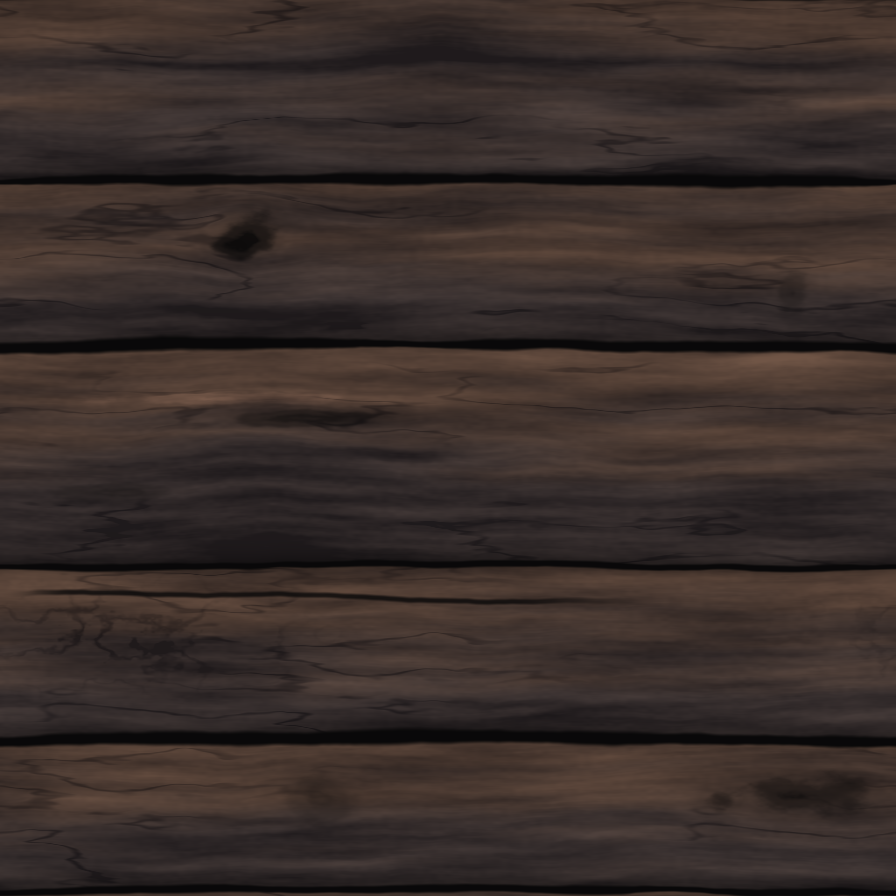
This texture is drawn by a Shadertoy shader. Its source:

```glsl
#define CHAR_COLOR vec3(0.125, 0.102, 0.102)
#define TAN_COLOR vec3(0.380, 0.310, 0.275)
#define GAP_COLOR vec3(0.035, 0.032, 0.034)
#define BASE_TONE 0.42
#define BROAD_GRAIN 0.85
#define FINE_GRAIN 0.75
#define PLANK_SHADING 0.30
#define SEAM_WANDER 0.016
#define FISSURE_DEPTH 0.30

const int SEAM_COUNT = 5;
const int MARK_COUNT = 7;

// Seam height and half width
const vec2 SEAMS[5] = vec2[5](
    vec2(0.008, 0.0035), vec2(0.176, 0.0065), vec2(0.369, 0.0030),
    vec2(0.615, 0.0058), vec2(0.801, 0.0065));

// Knots and stains: centre, radii; negative depth lightens
const vec4 MARKS[7] = vec4[7](
    vec4(0.280, 0.735, 0.038, 0.028), vec4(0.885, 0.672, 0.022, 0.022),
    vec4(0.885, 0.110, 0.085, 0.025), vec4(0.360, 0.108, 0.045, 0.028),
    vec4(0.350, 0.533, 0.090, 0.010), vec4(0.120, 0.450, 0.090, 0.012),
    vec4(0.250, 0.555, 0.130, 0.008));
const float DEPTHS[7] = float[7](1.0, 0.4, 0.75, 0.3, 0.55, 0.35, -0.45);

float hash(vec2 p) {
    return fract(sin(dot(p, vec2(127.1, 311.7))) * 43758.5453);
}

// Value noise that wraps after the given number of cells
float noise(vec2 p, vec2 period) {
    vec2 f = fract(p);
    vec2 a = mod(floor(p), period);
    vec2 b = mod(a + 1.0, period);
    f = f * f * (3.0 - 2.0 * f);
    return mix(mix(hash(a), hash(vec2(b.x, a.y)), f.x),
               mix(hash(vec2(a.x, b.y)), hash(b), f.x), f.y);
}

float fbm(vec2 uv, vec2 cells) {
    float sum = 0.0, amplitude = 0.516;
    for (int i = 0; i < 5; i++) {
        sum += amplitude * noise(uv * cells, cells);
        cells *= 2.0;
        amplitude *= 0.5;
    }
    return sum;
}

// Dark thread where the noise crosses its middle value
float thread(float n, float width) {
    return 1.0 - smoothstep(0.0, width, abs(n - 0.5));
}

void mainImage(out vec4 fragColor, in vec2 fragCoord) {
    vec2 uv = fragCoord / iResolution.xy;
    float pixel = 1.0 / iResolution.y;

    // Seams between planks, and the place within the plank
    float below = 1.0, above = 1.0, gap = 0.0, shadow = 0.0, plank = 0.0;
    for (int i = 0; i < SEAM_COUNT; i++) {
        float row = (float(i) + 0.5) / float(SEAM_COUNT);
        float bend = fbm(vec2(uv.x, row), vec2(4.0, 5.0)) - 0.5;
        float d = uv.y - SEAMS[i].x - bend * SEAM_WANDER;
        float rise = fract(d);
        if (rise < below) { below = rise; plank = float(i); }
        above = min(above, fract(-d));
        d = fract(d + 0.5) - 0.5;
        float ragged = fbm(vec2(uv.x, row + 0.1), vec2(9.0, 5.0));
        float width = SEAMS[i].y * (0.3 + 1.4 * ragged);
        gap = max(gap, 1.0 - smoothstep(width * 0.6, width * 1.3 + pixel, abs(d)));
        shadow = max(shadow, exp(-abs(d) / (d > 0.0 ? 0.011 : 0.004)));
    }
    float height = below / (below + above);

    // Knots darken the wood and push the grain aside
    vec2 grainUv = uv;
    float stain = 0.0;
    float blotch = fbm(uv, vec2(20.0, 40.0));
    for (int i = 0; i < MARK_COUNT; i++) {
        vec2 delta = fract(uv - MARKS[i].xy + 0.5) - 0.5;
        vec2 q = delta / MARKS[i].zw;
        float r = length(q) + (blotch - 0.5) * 1.3;
        float depth = DEPTHS[i];
        stain += depth * (1.0 - smoothstep(0.1, 1.35, r));
        stain += 0.12 * depth * sin(r * 11.0) * exp(-r * r * 0.7);
        grainUv.y -= 0.6 * depth * delta.y * exp(-dot(q, q) * 0.35);
    }

    // Grain stretched along each plank
    grainUv += vec2(hash(vec2(plank, 3.0)), hash(vec2(plank, 8.0)));
    grainUv.y += (fbm(grainUv, vec2(5.0, 9.0)) - 0.5) * 0.025;
    float broad = fbm(grainUv, vec2(2.0, 24.0));
    float fine = fbm(grainUv, vec2(7.0, 75.0));
    float pores = noise(uv * vec2(128.0, 256.0), vec2(128.0, 256.0));
    float tone = BASE_TONE + PLANK_SHADING * (height - 0.45);
    tone += BROAD_GRAIN * (broad - 0.5) + FINE_GRAIN * (fine - 0.5);
    tone += 0.07 * (pores - 0.5) + 0.16 * exp(-above / 0.02);

    // Long fissures, and a patch of crazed bark
    float worn = smoothstep(0.42, 0.62, fbm(grainUv + 0.37, vec2(4.0, 14.0)));
    float fissure = worn * thread(fbm(grainUv, vec2(3.0, 22.0)), 0.025);
    vec2 barkOffset = (fract(uv - vec2(0.13, 0.29) + 0.5) - 0.5) / vec2(0.17, 0.045);
    float bark = exp(-dot(barkOffset, barkOffset));
    fissure += bark * thread(fbm(uv, vec2(15.0, 24.0)), 0.06);
    tone -= FISSURE_DEPTH * fissure + 0.12 * bark;

    // Split running along one plank
    float splitY = 0.341 - 0.022 * uv.x + (fbm(vec2(uv.x, 0.3), vec2(6.0, 5.0)) - 0.5) * 0.018;
    float splitSpan = smoothstep(0.0, 0.08, uv.x) * (1.0 - smoothstep(0.55, 0.75, uv.x));
    float split = splitSpan * (1.0 - smoothstep(0.0008, 0.0035 + pixel, abs(uv.y - splitY)));

    // Colour: warm upper edges, grey lower edges, black gaps
    float warmth = smoothstep(0.15, 0.95, height + (broad - 0.5) * 1.2);
    vec3 color = mix(CHAR_COLOR, TAN_COLOR, clamp(tone, 0.0, 1.15));
    color *= mix(vec3(0.96, 1.0, 1.07), vec3(1.06, 0.99, 0.92), warmth);
    color *= 1.0 - 0.45 * shadow;
    color = mix(color, GAP_COLOR, clamp(stain, -0.5, 0.92));
    color = mix(color, GAP_COLOR, max(gap, 0.8 * split));
    fragColor = vec4(clamp(color, 0.0, 1.0), 1.0);
}
```
